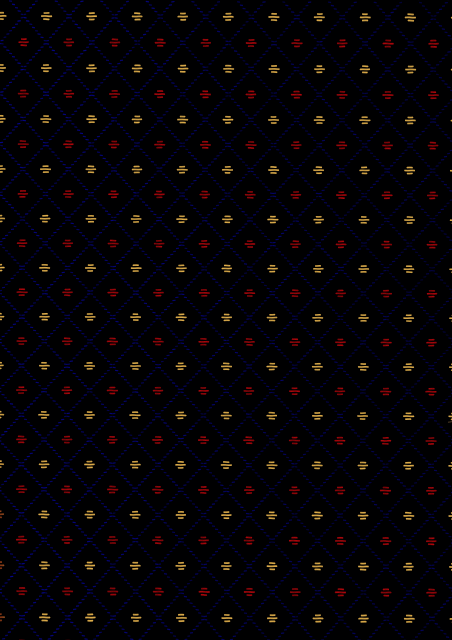
Reproduce this pattern procedurally as a Shadertoy shader.

```glsl
// Black woven cloth: gold and red three-bar motifs inside a lattice of dashed blue diagonals.

const vec2 PITCH = vec2(0.07116, 0.07643);   // repeat size, in canvas heights
const vec2 ANCHOR = vec2(0.0706, 0.5040);    // centre of one gold motif
const float DASHES = 16.0;                   // dashes per vertical repeat
const vec3 CLOTH = vec3(0.001, 0.001, 0.004);
const vec3 GOLD = vec3(0.90, 0.70, 0.30);
const vec3 RED = vec3(0.72, 0.025, 0.045);
const vec3 BLUE = vec3(0.014, 0.014, 0.42);
const vec3 LINT = vec3(0.45, 0.34, 0.20);

float hash(vec2 p) {
    vec3 q = fract(vec3(p.xyx) * 0.1031);
    q += dot(q, q.yzx + 33.33);
    return fract((q.x + q.y) * q.z);
}

// Layered sines, roughly -1 to 1
float ripple(vec2 p) {
    return 0.5 * sin(p.x + 1.7 * sin(p.y)) + 0.3 * sin(1.9 * p.y - 0.8 * p.x)
         + 0.2 * sin(3.1 * p.x + 2.3 * p.y);
}

float coverage(float dist, float aa) {
    return clamp(0.5 - dist / aa, 0.0, 1.0);
}

// Distance to a horizontal round-ended stitch
float stitch(vec2 p, float halfLength, float radius) {
    p.x -= clamp(p.x, radius - halfLength, halfLength - radius);
    return length(p) - radius;
}

// Lattice coordinates, with the slight stretch and bow of the cloth
vec2 latticeCoords(vec2 p) {
    float bow = 0.0018 * cos(4.5 * (1.0 - p.y));
    float tilt = 0.0038 * (p.x - 0.353);
    vec2 g = (p - ANCHOR + vec2(-bow, tilt)) / PITCH;
    g.y -= 0.00063 * g.y * g.y * g.y;
    return g;
}

// Short, long and short bar stacked around each lattice point
float motif(vec2 g, vec2 offset, float aspect, float wear, float aa) {
    vec2 cell = floor(g - offset + 0.5);
    vec2 q = (g - offset - cell) * vec2(1.0, aspect);
    float ink = 0.0;
    for (int i = -1; i <= 1; i++) {
        float row = float(i);
        vec2 id = cell * 3.0 + vec2(row, 7.0 + 40.0 * offset.x) + 90.0;
        float seed = hash(id);
        float halfLength = (i == 0 ? 0.118 : 0.066) + 0.010 * (seed - 0.5);
        vec2 b = q - vec2(0.014 * (hash(id + 5.3) - 0.5), 0.064 * row);
        b.y += 0.002 * sin(32.0 * b.x + 6.28 * seed) + 0.04 * (seed - 0.5) * b.x;
        float bar = coverage(stitch(b, halfLength, 0.0175), aa);
        float shade = 1.0 - wear * hash(id + 11.7);
        shade *= 1.0 - wear * (0.5 + 0.5 * ripple(b * 45.0 + 20.0 * seed));
        ink = max(ink, bar * shade);
    }
    return ink;
}

// Stepped dashes along one diagonal; slope is +1 or -1
float dashedDiagonal(vec2 g, float slope, float aspect, float aa) {
    float row = floor(g.y * DASHES);
    float rowCentre = (row + 0.5) / DASHES;
    float along = g.x + slope * rowCentre;
    vec2 id = vec2(floor(along), row + 300.0 * slope) + 500.0;
    float seed = hash(id);
    vec2 q = vec2(fract(along) - 0.5, (g.y - rowCentre) * aspect);
    q.x += 0.008 * (hash(id + 3.1) - 0.5);
    q.y += 0.12 * slope * q.x;
    float dash = coverage(stitch(q, 0.029 + 0.006 * seed, 0.0125), aa);
    return dash * (0.62 + 0.45 * seed);
}

// Sparse stray fibres, one candidate per cell
float lint(vec2 p, float density, float aa) {
    vec2 cell = floor(p * density);
    float seed = hash(cell + 41.0);
    float angle = 6.28 * hash(cell + 17.0);
    vec2 q = fract(p * density) - 0.5;
    q = mat2(cos(angle), -sin(angle), sin(angle), cos(angle)) * q;
    q.y += 0.6 * q.x * q.x;
    float size = 0.04 + 0.12 * hash(cell + 73.0);
    float fibre = coverage(stitch(q, size, 0.018), aa * density);
    return fibre * step(0.992, seed) * (0.3 + 0.5 * hash(cell + 29.0));
}

void mainImage(out vec4 fragColor, in vec2 fragCoord) {
    vec2 p = fragCoord / iResolution.y;
    vec2 g = latticeCoords(p);
    float aspect = PITCH.y / PITCH.x;
    float pixel = 1.0 / iResolution.y;
    float aa = pixel / PITCH.x;

    // Ground with faint unevenness
    vec3 col = CLOTH * (1.0 + 0.5 * ripple(p * 60.0));

    // Blue lattice, fading toward the right
    float blue = max(dashedDiagonal(g, 1.0, aspect, aa), dashedDiagonal(g, -1.0, aspect, aa));
    float fade = mix(1.15, 0.72, clamp(p.x / 0.707, 0.0, 1.0)) + 0.10 * ripple(p * 9.0);
    col += BLUE * blue * fade;

    // Motifs; gold browns along the lower left edge
    float edgeWear = smoothstep(0.02, 0.0, p.x) * smoothstep(0.30, 0.18, p.y);
    vec3 gold = mix(GOLD, vec3(0.55, 0.22, 0.08), edgeWear);
    col = mix(col, gold, motif(g, vec2(0.0), aspect, 0.10, aa));
    col = mix(col, RED, motif(g, vec2(0.5), aspect, 0.24, aa));

    col = mix(col, LINT, lint(p, 22.0, pixel));
    fragColor = vec4(col, 1.0);
}
```
